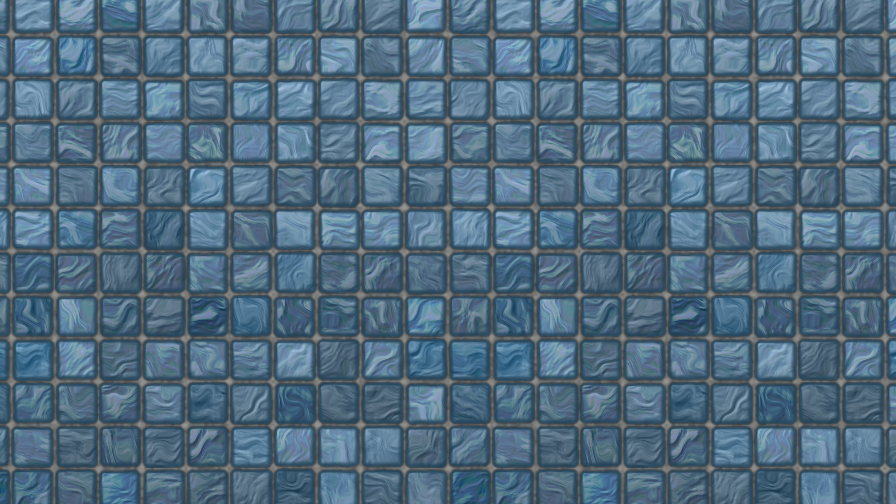
This texture is drawn by a WebGL 1 fragment shader. Its source:

```glsl
precision highp float;
// Blue glass mosaic: wavy, pearly square tiles with dark rims in thin grey grout.
uniform vec2 u_resolution;

// Layout, in canvas heights
const vec2 PITCH = vec2(0.0867, 0.0861);
const vec2 ORIGIN = vec2(0.0220, 0.0706);
const float SHEET_COLUMNS = 11.0;  // columns before the sheet of tiles recurs

// Tile shape, in cells
const float HALF_SIZE = 0.462;
const float CORNER = 0.11;
const float JITTER = 0.016;
const float RIM_WIDTH = 0.085;

const float RELIEF = 0.17;         // strength of the light on the wavy glass
const float TONE_SPREAD = 0.17;    // brightness range between tiles

const vec3 GROUT = vec3(0.39, 0.41, 0.42);
const vec3 GROUT_LIGHT = vec3(0.56, 0.55, 0.53);
const vec3 RIM = vec3(0.13, 0.25, 0.33);
const vec3 GLASS_DEEP = vec3(0.20, 0.38, 0.50);
const vec3 GLASS = vec3(0.375, 0.49, 0.58);
const vec3 PEARL = vec3(0.60, 0.71, 0.80);

float hash(vec2 p) {
  vec3 q = fract(p.xyx * vec3(0.1031, 0.1030, 0.0973));
  q += dot(q, q.yzx + 33.33);
  return fract((q.x + q.y) * q.z);
}

float noise(vec2 p) {
  vec2 i = floor(p);
  vec2 f = fract(p);
  f = f * f * (3.0 - 2.0 * f);
  return mix(mix(hash(i), hash(i + vec2(1.0, 0.0)), f.x),
             mix(hash(i + vec2(0.0, 1.0)), hash(i + vec2(1.0)), f.x), f.y);
}

float fbm(vec2 p) {
  float sum = 0.0;
  float gain = 0.5;
  for (int i = 0; i < 4; i++) {
    sum += gain * noise(p);
    p = p * 2.03 + 17.1;
    gain *= 0.5;
  }
  return sum;
}

// Height of the poured glass: warped streaks running in a direction of their own
float glassHeight(vec2 p, vec2 seed, float angle) {
  float c = cos(angle);
  float s = sin(angle);
  vec2 q = mat2(c, -s, s, c) * p;
  q += 0.35 * vec2(noise(p * 3.0 + seed), noise(p * 3.0 + seed + 41.0));
  return fbm(q * vec2(2.2, 7.0) + seed);
}

float roundedBox(vec2 p, vec2 halfSize, float radius) {
  vec2 d = abs(p) - halfSize + radius;
  return length(max(d, 0.0)) + min(max(d.x, d.y), 0.0) - radius;
}

void main() {
  vec2 canvas = gl_FragCoord.xy / u_resolution.y;
  vec2 grid = (canvas - ORIGIN) / PITCH;
  float pixel = 1.0 / (u_resolution.y * PITCH.y);

  // Cell identity and its random traits
  vec2 cell = floor(grid);
  vec2 id = vec2(mod(cell.x, SHEET_COLUMNS), cell.y) + 5.0;
  float tone = hash(id);
  float tint = hash(id + 31.7);
  float shine = hash(id + 67.3);
  vec2 seed = 90.0 * vec2(hash(id + 11.9), hash(id + 23.1));
  vec2 shift = JITTER * (2.0 * vec2(hash(id + 3.3), hash(id + 7.7)) - 1.0);

  // Hand-cut outline
  vec2 p = grid - cell - 0.5 - shift;
  float wobble = 0.022 * (noise(p * 5.0 + seed) - 0.5);
  vec2 halfSize = HALF_SIZE - 0.014 * vec2(tint, shine);
  float edge = roundedBox(p, halfSize, CORNER) + wobble;

  // Grout, palest where four tiles meet
  vec2 toCrossing = 0.5 - abs(fract(grid) - 0.5);
  float crossing = 1.0 - smoothstep(0.03, 0.16, length(toCrossing));
  vec3 grout = mix(GROUT, GROUT_LIGHT, 0.75 * crossing);
  grout *= 0.84 + 0.30 * noise(grid * 13.0 + 50.0);

  // Glass body: tone, tint, surface light and pearly streaks
  float angle = (hash(id + 47.0) - 0.5) * 2.4;
  float height = glassHeight(p, seed, angle);
  float lit = height - glassHeight(p + vec2(-0.035, 0.045), seed, angle);
  float upward = clamp(canvas.y, 0.0, 1.0) - 0.5;
  float deep = 0.65 * smoothstep(0.62, 1.0, tint) + 0.3 * smoothstep(0.55, 0.3, height) * tint;
  vec3 glass = mix(GLASS, GLASS_DEEP, clamp(deep, 0.0, 1.0));
  glass *= 1.0 + TONE_SPREAD * (2.0 * tone - 1.0) + 0.13 * upward + 0.10 * p.y;
  glass += RELIEF * clamp(lit * 2.2, -0.6, 0.8) + 0.12 * (height - 0.47);
  float pearl = smoothstep(0.46, 0.68, height) * (0.15 + 0.6 * shine * shine);
  glass = mix(glass, PEARL, pearl * (0.75 + 0.6 * upward));
  glass += 0.03 * shine * cos(6.2832 * (height * 3.0 + vec3(0.0, 0.33, 0.67)));

  // Dark rim, heavier at the lower right, with a thin glint along the top
  float depth = -edge;
  float shade = 1.0 + 1.2 * (p.x - p.y) * 0.5;
  float rim = 1.0 - smoothstep(0.02, RIM_WIDTH * shade + 0.035, depth);
  vec3 rimColor = mix(RIM, GLASS_DEEP * 0.85, 0.6 * noise(p * 4.0 + seed + 9.0));
  vec3 tile = mix(glass, rimColor, 0.88 * rim);
  float glint = smoothstep(0.03, 0.055, depth) * (1.0 - smoothstep(0.055, 0.10, depth));
  tile += 0.11 * glint * smoothstep(0.1, 0.45, p.y - 0.4 * p.x) * noise(p * 6.0 + seed);

  // Contact shadow and final blend
  grout *= mix(0.70, 1.0, smoothstep(0.0, 0.055, edge));
  float cover = 1.0 - smoothstep(-pixel, pixel, edge);
  gl_FragColor = vec4(clamp(mix(grout, tile, cover), 0.0, 1.0), 1.0);
}
```
